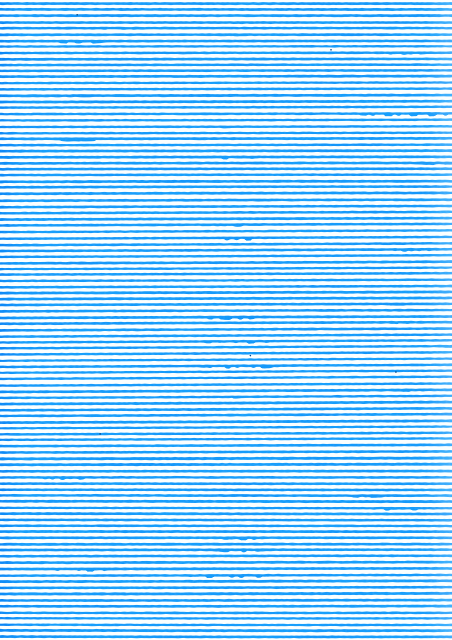
This pattern is drawn by a Shadertoy shader. Its source:

```glsl
// Fine blue horizontal stripes on white paper, with hand-printed wobble and wear.

#define ROWS 104.0          // stripes from bottom to top
#define STRIPE_WIDTH 0.41   // inked part of one row
#define SKEW 0.30           // rise across the middle of the sheet, in rows
#define DRIFT 0.30          // slow bend of the spacing, in rows
#define ROW_JITTER 0.14     // random shift of each stripe, in rows
#define ROUGHNESS 0.07      // raggedness of the stripe edges
#define SMUDGE 0.24         // extra ink hanging below worn stretches
#define GRAIN 0.13          // unevenness of the ink
#define PAPER vec3(0.985, 1.0, 1.0)
#define INK vec3(0.09, 0.625, 0.985)
#define DEEP_INK vec3(0.02, 0.48, 0.95)

vec2 hash2(vec2 p) {
    vec3 q = fract(p.xyx * vec3(0.1031, 0.1030, 0.0973));
    q += dot(q, q.yzx + 33.33);
    return fract((q.xx + q.yz) * q.zy);
}

float cornerSlope(vec2 cell, vec2 offset) {
    float angle = 6.2832 * hash2(cell).x;
    return dot(vec2(cos(angle), sin(angle)), offset);
}

float gradientNoise(vec2 p) {
    vec2 i = floor(p), f = fract(p), e = vec2(1.0, 0.0);
    vec2 w = f * f * f * (f * (f * 6.0 - 15.0) + 10.0);
    float low = mix(cornerSlope(i, f), cornerSlope(i + e, f - e), w.x);
    float high = mix(cornerSlope(i + e.yx, f - e.yx), cornerSlope(i + 1.0, f - 1.0), w.x);
    return mix(low, high, w.y);
}

// Ink coverage of the stripe nearest to p; rowOut receives its index.
float stripeCoverage(vec2 p, float across, float pixel, out float rowOut) {
    float tilt = SKEW * smoothstep(0.1, 0.5, p.y) * smoothstep(1.0, 0.6, p.y);
    float v = p.y * ROWS - tilt * (across - 0.5);
    v += DRIFT * gradientNoise(vec2(p.x * 0.6, p.y * 9.0) + 40.0);
    float row = floor(v);
    rowOut = row;

    vec2 chance = hash2(vec2(row, 17.0)) - 0.5;
    float y = fract(v) - 0.5 - ROW_JITTER * chance.x;
    float halfWidth = 0.5 * STRIPE_WIDTH * (1.0 + 0.2 * chance.y);

    // Each edge wanders on its own; some stretches bleed downward.
    float topRough = ROUGHNESS * gradientNoise(vec2(p.x * 130.0, row * 3.37));
    float lowRough = ROUGHNESS * gradientNoise(vec2(p.x * 110.0, row * 5.71 + 90.0));
    float worn = smoothstep(0.36, 0.48, gradientNoise(vec2(p.x * 4.0, row * 2.37 + 7.0)));
    float ragged = smoothstep(-0.1, 0.25, gradientNoise(vec2(p.x * 75.0, row * 4.19)));
    float top = halfWidth + topRough;
    float bottom = -halfWidth + lowRough - SMUDGE * worn * ragged;

    // Exact overlap of the pixel with the stripe.
    float r = 0.5 * pixel * ROWS;
    return clamp((min(y + r, top) - max(y - r, bottom)) / (2.0 * r), 0.0, 1.0);
}

// Rare dark flecks, at most one per cell.
float flecks(vec2 p, float pixel) {
    vec2 g = p * 30.0, cell = floor(g);
    vec2 center = 0.2 + 0.6 * hash2(cell + 51.0);
    float radius = 0.0011 * 30.0;
    float dist = length(fract(g) - center) - radius;
    float present = step(0.992, hash2(cell + 9.0).y);
    return present * clamp(0.5 - dist / (pixel * 30.0), 0.0, 1.0);
}

void mainImage(out vec4 fragColor, in vec2 fragCoord) {
    vec2 p = fragCoord / iResolution.y;
    float across = fragCoord.x / iResolution.x;
    float pixel = 1.0 / iResolution.y;

    float row;
    float cover = stripeCoverage(p, across, pixel, row);

    // Ink: grainy, denser at the left margin, paler at the right.
    float grain = gradientNoise(p * vec2(210.0, 260.0));
    float patches = gradientNoise(vec2(p.x * 9.0, row * 1.73));
    float depth = 0.13 + 0.35 * patches + 0.45 * smoothstep(0.05, 0.0, across);
    vec3 ink = mix(INK, DEEP_INK, clamp(depth + GRAIN * grain, 0.0, 1.0));
    float fade = 0.18 * smoothstep(0.93, 1.0, across);
    fade += GRAIN * max(grain, 0.0);

    vec3 color = mix(PAPER, ink, cover * (1.0 - fade));
    color = mix(color, DEEP_INK * 0.55, flecks(p, pixel));
    fragColor = vec4(color, 1.0);
}
```
